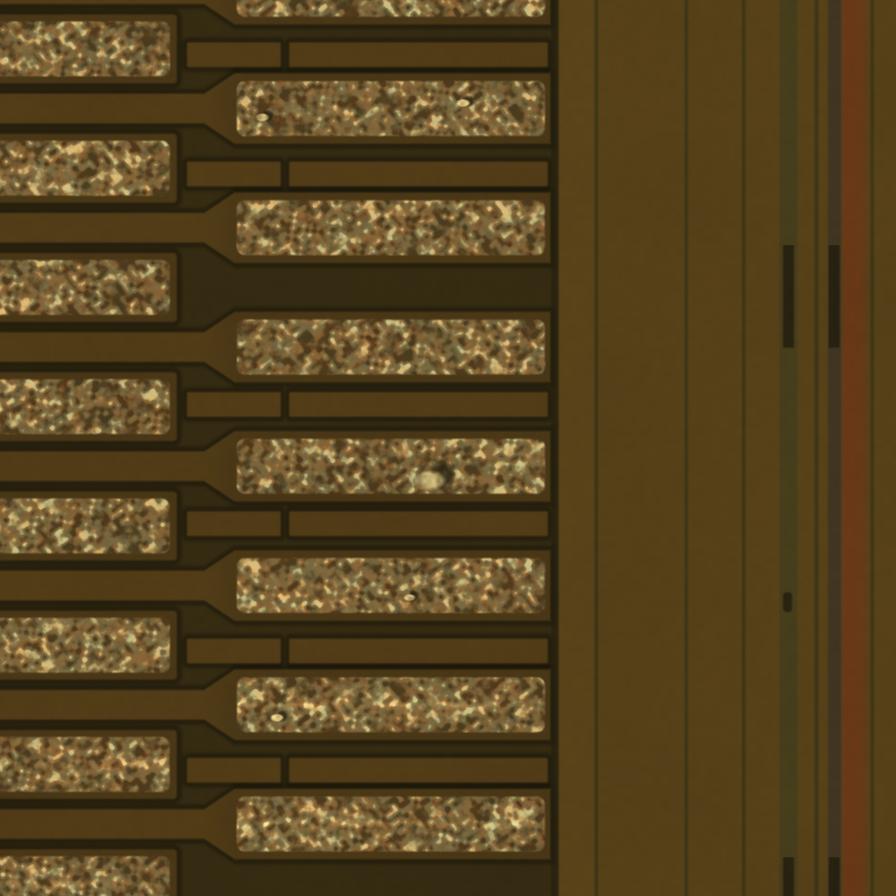
A Shadertoy shader for this pattern:

```glsl
// Microchip edge under a microscope: two staggered columns of grainy metal pads
// with tapered leads and split bars, beside a set of vertical bus lines.
// Rows repeat by rounding, outlines are distances, the grain is value noise.

const float PITCH = 0.1331;            // row spacing of both pad columns
const float RIGHT_ROW = 0.1211;        // first pad centre, measured from the top
const float LEFT_ROW = 0.0546;
const vec2 RIGHT_HALF = vec2(0.1719, 0.0306);
const vec2 LEFT_HALF = vec2(0.1895, 0.0306);
const float RIGHT_X = 0.4362;
const float LEAD_HALF = 0.0163;
const float FRAME_HALF = 0.0390;
const float BAR_HALF = 0.0135;
const float BUS_X = 0.6240;
const float SLOT_PERIOD = 0.6836;
const float SOFT = 0.0018;             // optical blur of the edges
const float GRAIN = 175.0;             // grains across the canvas

const vec3 SUBSTRATE = vec3(0.205, 0.168, 0.070);
const vec3 FRAME = vec3(0.285, 0.212, 0.085);
const vec3 TRACE = vec3(0.315, 0.232, 0.088);
const vec3 BUS = vec3(0.335, 0.250, 0.095);
const vec3 GREEN_LINE = vec3(0.225, 0.205, 0.085);
const vec3 GREEN_BAND = vec3(0.270, 0.235, 0.105);
const vec3 GREY_BAND = vec3(0.245, 0.205, 0.130);
const vec3 RED_BAND = vec3(0.405, 0.220, 0.090);
const vec3 DARK = vec3(0.135, 0.115, 0.055);
const vec3 METAL_LOW = vec3(0.300, 0.225, 0.110);
const vec3 METAL_MID = vec3(0.490, 0.395, 0.230);
const vec3 METAL_HIGH = vec3(0.880, 0.790, 0.520);

// Raised specks on the metal: x, distance from the top, radius
const int NODULES = 5;
const vec3 NODULE[NODULES] = vec3[NODULES](
    vec3(0.479, 0.536, 0.019), vec3(0.293, 0.131, 0.008), vec3(0.517, 0.115, 0.008),
    vec3(0.457, 0.667, 0.007), vec3(0.309, 0.801, 0.008));

float hash(vec2 p) {
    vec3 q = fract(p.xyx * 0.1031);
    q += dot(q, q.yzx + 33.33);
    return fract((q.x + q.y) * q.z);
}

float noise(vec2 p) {
    vec2 i = floor(p), f = fract(p);
    f = f * f * (3.0 - 2.0 * f);
    return mix(mix(hash(i), hash(i + vec2(1, 0)), f.x),
               mix(hash(i + vec2(0, 1)), hash(i + vec2(1, 1)), f.x), f.y);
}

float boxDist(vec2 p, vec2 halfSize, float radius) {
    vec2 q = abs(p) - halfSize + radius;
    return length(max(q, 0.0)) + min(max(q.x, q.y), 0.0) - radius;
}

float fill(float d) {
    float blur = max(SOFT, 0.75 / iResolution.y);
    return 1.0 - smoothstep(-blur, blur, d);
}

float band(float x, float from, float to) {
    return fill(abs(x - 0.5 * (from + to)) - 0.5 * (to - from));
}

float rowIndex(float y, float first) { return floor((y - first) / PITCH + 0.5); }

// Paints a shape with a dark etched rim around it
vec3 etched(vec3 base, vec3 paint, float d) {
    float rim = (d - 0.003) / 0.0035;
    return mix(base * (1.0 - 0.28 * exp(-rim * rim)), paint, fill(d));
}

vec3 metal(vec2 p) {
    vec2 q = mat2(0.8, 0.6, -0.6, 0.8) * p * GRAIN + 40.0;
    float g = 0.62 * noise(q) + 0.38 * noise(q * 0.53 + 71.0);
    g += 0.12 * (noise(q * 1.9) - 0.5);
    vec3 c = mix(METAL_LOW, METAL_MID, smoothstep(0.18, 0.56, g));
    c = mix(c, METAL_HIGH, 0.85 * smoothstep(0.56, 0.88, g));
    float tint = noise(q * 0.8 + 190.0) - 0.5;
    return c * (1.0 + tint * vec3(0.16, -0.06, -0.22));
}

vec3 busLines(vec3 c, float x, float y) {
    c = mix(c, BUS, fill(BUS_X - x));
    c = mix(c, BUS * 1.06, 0.6 * band(x, BUS_X, 0.664));
    c = mix(c, GREEN_LINE, 0.9 * band(x, 0.6635, 0.6675));
    c = mix(c, GREEN_LINE, 0.85 * band(x, 0.7640, 0.7680));
    c = mix(c, GREEN_LINE, 0.9 * band(x, 0.8280, 0.8320));
    c = mix(c, GREEN_BAND, band(x, 0.8700, 0.8900));
    c = mix(c, GREEN_LINE, 0.9 * band(x, 0.9090, 0.9135));
    c = mix(c, GREY_BAND, band(x, 0.9240, 0.9390));
    c = mix(c, RED_BAND, smoothstep(0.936, 0.945, x) * (1.0 - smoothstep(0.958, 0.974, x)));
    c = mix(c, GREEN_LINE, 0.85 * band(x, 0.9715, 0.9755));
    float slots = band(mod(y - 0.273, SLOT_PERIOD), 0.0, 0.115);
    slots *= max(band(x, 0.874, 0.886), band(x, 0.925, 0.937));
    float dot1 = fill(boxDist(vec2(x - 0.879, y - 0.672), vec2(0.005, 0.011), 0.004));
    return mix(c, DARK, 0.85 * max(slots, dot1));
}

void mainImage(out vec4 fragColor, in vec2 fragCoord) {
    vec2 p = fragCoord / iResolution.xy;
    p.y = 1.0 - p.y;
    float leftRow = rowIndex(p.y, LEFT_ROW);
    float yLeft = p.y - LEFT_ROW - leftRow * PITCH;
    float yRight = p.y - RIGHT_ROW - rowIndex(p.y, RIGHT_ROW) * PITCH;
    vec3 c = SUBSTRATE;

    // Split bars: every fifth row is empty, its neighbours lean toward it
    float slot = mod(leftRow, 5.0);
    float yBar = yLeft - (slot < 1.5 ? 0.0065 : -0.0025);
    float bar = min(boxDist(vec2(p.x - 0.2610, yBar), vec2(0.0520, BAR_HALF), 0.002),
                    boxDist(vec2(p.x - 0.4670, yBar), vec2(0.1440, BAR_HALF), 0.002));
    if (abs(slot - 2.0) > 0.5) c = etched(c, TRACE, bar);

    // Leads widening into the right frames, then the left frames
    float reach = mix(LEAD_HALF, FRAME_HALF, clamp((p.x - 0.228) / 0.034, 0.0, 1.0));
    c = etched(c, mix(TRACE, FRAME, smoothstep(0.22, 0.27, p.x)),
               max(abs(yRight) - reach, p.x - 0.614));
    c = etched(c, FRAME, boxDist(vec2(p.x, yLeft), LEFT_HALF + 0.0075, 0.004));
    c = mix(c, DARK, 0.6 * band(p.x, 0.6150, 0.6220));
    c = busLines(c, p.x, p.y);

    // Grainy pads, with a scuffed centre line on the lower rows
    float pad = min(boxDist(vec2(p.x - RIGHT_X, yRight), RIGHT_HALF, 0.009),
                    boxDist(vec2(p.x, yLeft), LEFT_HALF, 0.009));
    vec3 m = metal(p);
    float yScuff = (abs(yRight) < abs(yLeft) ? yRight : yLeft) / 0.004;
    m *= 1.0 + 0.3 * step(0.73, p.y) * exp(-yScuff * yScuff) * noise(p * 60.0);
    for (int i = 0; i < NODULES; i++) {
        vec2 d = (p - NODULE[i].xy) / NODULE[i].z;
        float shade = 1.0 - smoothstep(0.4, 1.0, length(d - vec2(0.75, -0.25)));
        float glow = 1.0 - smoothstep(0.5, 1.0, length(d * vec2(0.9, 1.5)));
        m = mix(m, DARK, 0.75 * shade);
        m = mix(m, METAL_HIGH * (0.6 + 0.6 * noise(p * 190.0)), 0.9 * glow);
    }
    c = mix(c, m, fill(pad));

    // Faint uneven film over everything
    c *= 0.97 + 0.04 * noise(p * 9.0) + 0.03 * noise(p * 120.0);
    fragColor = vec4(c, 1.0);
}
```
